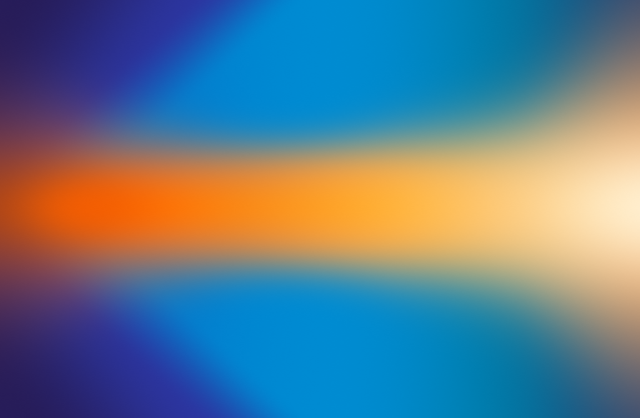
A WebGL 2 fragment shader for this background:

```glsl
#version 300 es
precision highp float;
// Soft blurred gradient: a glowing amber band between violet and azure fields.

uniform vec2 u_resolution;
out vec4 fragColor;

const int STOPS = 6;               // evenly spaced from left to right
const float AXIS_Y = 0.504;        // height of the band's mirror axis
const float GRAIN = 0.004;

// Colour in rgb, vertical reach of the layer in a.
const vec4 CORE[STOPS] = vec4[STOPS](
    vec4(0.67, 0.27, 0.10, 0.22), vec4(0.96, 0.41, 0.02, 0.17),
    vec4(0.98, 0.55, 0.10, 0.16), vec4(1.00, 0.69, 0.22, 0.20),
    vec4(0.99, 0.80, 0.50, 0.28), vec4(1.00, 0.93, 0.80, 0.34));
const vec4 HALO[STOPS] = vec4[STOPS](
    vec4(0.52, 0.25, 0.25, 0.50), vec4(0.80, 0.43, 0.26, 0.36),
    vec4(0.86, 0.54, 0.30, 0.31), vec4(0.95, 0.66, 0.36, 0.34),
    vec4(0.86, 0.71, 0.48, 0.44), vec4(0.96, 0.69, 0.42, 0.78));
const vec4 FIELD[STOPS] = vec4[STOPS](
    vec4(0.04, 0.42, 0.75, 1.0), vec4(0.03, 0.45, 0.78, 1.0),
    vec4(0.00, 0.53, 0.82, 1.0), vec4(0.00, 0.54, 0.80, 1.0),
    vec4(0.01, 0.46, 0.64, 1.0), vec4(0.13, 0.25, 0.44, 1.0));

const vec3 INDIGO = vec3(0.15, 0.11, 0.35);
const vec3 VIOLET = vec3(0.17, 0.21, 0.63);
const vec3 EMBER = vec3(0.98, 0.37, 0.00);
const vec2 EMBER_POS = vec2(0.13, 0.0);
const vec2 EMBER_SIZE = vec2(0.09, 0.14);

// Smooth Catmull-Rom ramp through the stops.
vec4 ramp(vec4 stops[STOPS], float x) {
    float t = clamp(x, 0.0, 1.0) * float(STOPS - 1);
    int i = min(int(t), STOPS - 2);
    float f = t - float(i);
    vec4 a = stops[max(i - 1, 0)];
    vec4 b = stops[i];
    vec4 c = stops[i + 1];
    vec4 d = stops[min(i + 2, STOPS - 1)];
    return b + 0.5 * f * (c - a + f * (2.0 * a - 5.0 * b + 4.0 * c - d
        + f * (3.0 * (b - c) + d - a)));
}

float falloff(float distance, float reach, float sharpness) {
    return exp(-pow(distance / reach, sharpness));
}

float hash(vec2 p) {
    return fract(sin(dot(p, vec2(12.9898, 78.233))) * 43758.5453);
}

void main() {
    vec2 uv = gl_FragCoord.xy / u_resolution;
    float x = uv.x;
    float d = 2.0 * abs(uv.y - AXIS_Y);   // 0 on the axis, about 1 at the borders

    // Azure field with slanted violet corners on the left
    vec3 color = ramp(FIELD, x).rgb;
    float violetEdge = 0.28 + 0.36 * (d - 0.5);
    float slant = x - 0.22 * (d - 0.5);
    vec3 corner = mix(INDIGO, VIOLET, smoothstep(-0.08, 0.22, slant));
    float violetMask = 1.0 - smoothstep(violetEdge - 0.16, violetEdge + 0.02, x);
    color = mix(color, corner, violetMask);

    // Wide halo, crisper near the waist of the band
    vec4 halo = ramp(HALO, x);
    float waist = (x - 0.45) / 0.2;
    float sharpness = 2.4 + 1.1 * exp(-waist * waist);
    color = mix(color, halo.rgb, falloff(d, halo.a, sharpness));

    // Saturated core and the ember on its left
    vec4 core = ramp(CORE, x);
    color = mix(color, core.rgb, falloff(d, core.a, 2.0));
    float emberDist = length((vec2(x, d) - EMBER_POS) / EMBER_SIZE);
    color = mix(color, EMBER, 0.7 * falloff(emberDist, 1.0, 2.0));

    // Faint grain against banding
    color += GRAIN * (hash(floor(uv * 512.0)) - 0.5);
    fragColor = vec4(clamp(color, 0.0, 1.0), 1.0);
}
```
